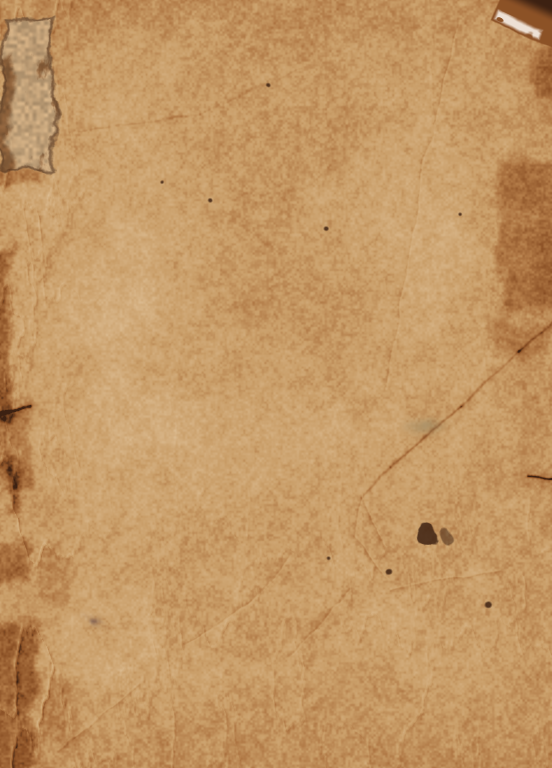
Write a Shadertoy shader that draws this texture.

```glsl
// Old stained paper: worn left edge, water stains, creases, specks and a taped corner.
const float ASPECT = 0.71875;
const vec3 LIGHT = vec3(.84, .70, .52);
const vec3 TAN = vec3(.79, .62, .41);
const vec3 AMBER = vec3(.69, .47, .27);
const vec3 BROWN = vec3(.55, .32, .15);
const vec3 UMBER = vec3(.24, .13, .07);
const vec3 FLAKE = vec3(.75, .63, .48);
const float BASE_AGE = .23, MOTTLE = .42, GRAIN = .16, WRINKLE = .12;

// Creases: start.xy, end.xy in canvas heights
const vec4 PALE[10] = vec4[](
    vec4(.469,.352,.46,.303), vec4(.46,.303,.503,.247), vec4(.469,.352,.503,.29),
    vec4(.378,.275,.326,.212), vec4(.326,.212,.24,.16), vec4(.078,.023,.182,.108),
    vec4(.599,.974,.553,.792), vec4(.553,.792,.503,.492),
    vec4(.508,.232,.651,.258), vec4(.456,.232,.378,.147));
const vec4 DARK[8] = vec4[](
    vec4(.725,.587,.677,.544), vec4(.677,.544,.599,.473), vec4(.599,.473,.508,.392),
    vec4(.508,.392,.469,.352), vec4(.688,.378,.725,.374), vec4(-.01,.462,.039,.469),
    vec4(.104,.83,.26,.85), vec4(.26,.85,.39,.91));
const float DIRT[8] = float[](.3, .2, .3, .16, .5, .65, .1, .07);
// Stains: centre.xy, half size.xy
const vec4 STAINS[11] = vec4[](
    vec4(.695,.69,.046,.098), vec4(.677,.56,.036,.018), vec4(.712,.9,.02,.032),
    vec4(.022,.766,.031,.013), vec4(0,.565,.014,.115), vec4(.015,.415,.022,.05),
    vec4(.014,.365,.006,.035), vec4(.018,.265,.026,.027), vec4(.075,.25,.019,.034),
    vec4(.012,.095,.033,.098), vec4(.075,.075,.018,.04));
const float SOAK[11] = float[](.24, .15, .24, .33, .42, .25, .42, .32, .15, .38, .12);
// Spots: centre.xy, radius
const vec3 SPOTS[10] = vec3[](
    vec3(.556,.309,.0125), vec3(.581,.304,.0085), vec3(.506,.256,.0037), vec3(.428,.273,.002),
    vec3(.635,.211,.004), vec3(.211,.763,.0018), vec3(.274,.739,.0025),
    vec3(.599,.721,.002), vec3(.424,.702,.0028), vec3(.349,.889,.0025));

float hash(vec2 p) {
    vec3 q = fract(vec3(p.xyx) * .1031);
    q += dot(q, q.yzx + 33.33);
    return fract((q.x + q.y) * q.z);
}
float noise(vec2 p) {
    vec2 i = floor(p), f = fract(p);
    f = f * f * (3. - 2. * f);
    return mix(mix(hash(i), hash(i + vec2(1, 0)), f.x),
               mix(hash(i + vec2(0, 1)), hash(i + 1.), f.x), f.y);
}
float fbm(vec2 p) {
    float sum = 0., amp = .5;
    for (int i = 0; i < 5; i++) {
        sum += amp * noise(p);
        p = mat2(1.6, 1.2, -1.2, 1.6) * p + 7.3;
        amp *= .5;
    }
    return sum;
}
float ridge(vec2 p) { return pow(1. - abs(2. * fbm(p) - 1.), 9.); }
float glow(vec2 p, vec2 centre, vec2 size) {
    vec2 d = (p - centre) / size;
    return exp(-dot(d, d));
}
// Soft box given as centre.xy, half size.xy
float boxMask(vec2 p, vec4 box, float soft) {
    vec2 d = abs(p - box.xy) - box.zw;
    return 1. - smoothstep(-soft, soft, length(max(d, 0.)) + min(max(d.x, d.y), 0.));
}
// Signed offset from a segment's line (x) and distance to the segment (y)
vec2 crease(vec2 p, vec4 s) {
    vec2 a = p - s.xy, b = s.zw - s.xy;
    float h = clamp(dot(a, b) / dot(b, b), 0., 1.);
    return vec2((a.x * b.y - a.y * b.x) / length(b), length(a - b * h));
}
vec3 agedColour(float age) {
    float t = age * 4.;
    vec3 c = mix(LIGHT, TAN, clamp(t, -.4, 1.));
    c = mix(c, AMBER, clamp(t - 1., 0., 1.));
    c = mix(c, BROWN, clamp(t - 2., 0., 1.));
    return mix(c, UMBER, clamp(t - 3., 0., 1.));
}

void mainImage(out vec4 fragColor, in vec2 fragCoord) {
    vec2 p = fragCoord / iResolution.xy * vec2(ASPECT, 1);
    vec2 wobble = vec2(fbm(p * 28.), fbm(p * 28. + 40.)) - .48;
    vec2 ragged = p + .035 * wobble, bent = p + .01 * wobble;

    // Broad tone, mottling and grain
    float age = BASE_AGE + MOTTLE * (.45 * fbm(p * 7.) + .55 * fbm(p * 32. + 9.) - .48);
    age += .11 * glow(p, vec2(.35, .71), vec2(.12, .14));
    age -= .09 * glow(p, vec2(.17, .56), vec2(.08, .25));
    age -= .06 * glow(p, vec2(.36, .43), vec2(.16, .06));
    age -= .07 * glow(p, vec2(.55, .72), vec2(.06, .18));
    age += .11 * smoothstep(.36, .5, abs(p.y - .5)) + .08 * smoothstep(.61, .72, p.x);
    age += GRAIN * (noise(p * 330.) + noise(p * 170. + 5.) - 1.);

    // Embossed wrinkles, strongest along the spine and lower half
    vec2 grid = p * vec2(24, 9);
    float relief = ridge(grid) - ridge(grid + vec2(.06, -.03));
    age += WRINKLE * relief * (.4 + smoothstep(.5, .1, p.y) + 1.5 * smoothstep(.14, .05, p.x));

    // Water stains and worn edges
    for (int i = 0; i < 11; i++) age += SOAK[i] * boxMask(ragged, STAINS[i], .008);

    // Creases: lit and shaded sides, then dirt in the deep ones
    for (int i = 0; i < 10; i++) {
        vec2 d = crease(bent, PALE[i]);
        age += .16 * clamp(d.x / .0015, -1., 1.) * exp(-d.y / .0022) + .05 * exp(-d.y / .005);
    }
    float wear = .5 + fbm(p * 40.);
    for (int i = 0; i < 8; i++) {
        float d = crease(bent, DARK[i]).y;
        age += DIRT[i] * wear * (exp(-d * d / 4e-6) + .25 * exp(-d / .008));
    }
    vec3 colour = agedColour(age);

    // Grey flaked layer with dark gaps
    float flake = boxMask(ragged, vec4(.034, .878, .034, .098), .004);
    float gaps = smoothstep(.5, .62, fbm(p * vec2(38, 24) + 3.));
    gaps = max(gaps, boxMask(ragged, vec4(.004, .85, .012, .075), .006));
    vec3 layer = mix(FLAKE, BROWN * .75, gaps * .8) * (.85 + .3 * noise(p * 200.));
    colour = mix(colour, layer, flake * .85);
    colour = mix(colour, UMBER, 2. * flake * (1. - flake));

    // Cool smudges and ink spots
    colour = mix(colour, vec3(.55, .5, .37), .45 * glow(ragged, vec2(.553, .447), vec2(.018, .01)));
    colour = mix(colour, vec3(.45, .34, .32), .65 * glow(ragged, vec2(.12, .19), vec2(.008)));
    for (int i = 0; i < 10; i++) {
        vec3 s = SPOTS[i];
        float d = length(p + 2. * s.z * wobble - s.xy) - s.z;
        colour = mix(colour, UMBER, (i == 1 ? .5 : .85) * smoothstep(.0016, -.0016, d));
    }

    // Taped corner with a glossy streak
    vec2 t = mat2(.914, .406, -.406, .914) * (p - vec2(.638, .973));
    float tape = smoothstep(-.0015, .0015, t.y + .008 * wobble.y) * smoothstep(-.001, .002, t.x);
    vec3 film = mix(BROWN, UMBER, smoothstep(.03, .048, t.y));
    float gloss = boxMask(t + .008 * wobble, vec4(.036, .01, .031, .006), .003);
    film = mix(film, vec3(.93, .88, .83), gloss * smoothstep(.3, .55, noise(t * vec2(90, 150))));
    fragColor = vec4(clamp(mix(colour, film, tape), 0., 1.), 1);
}
```
